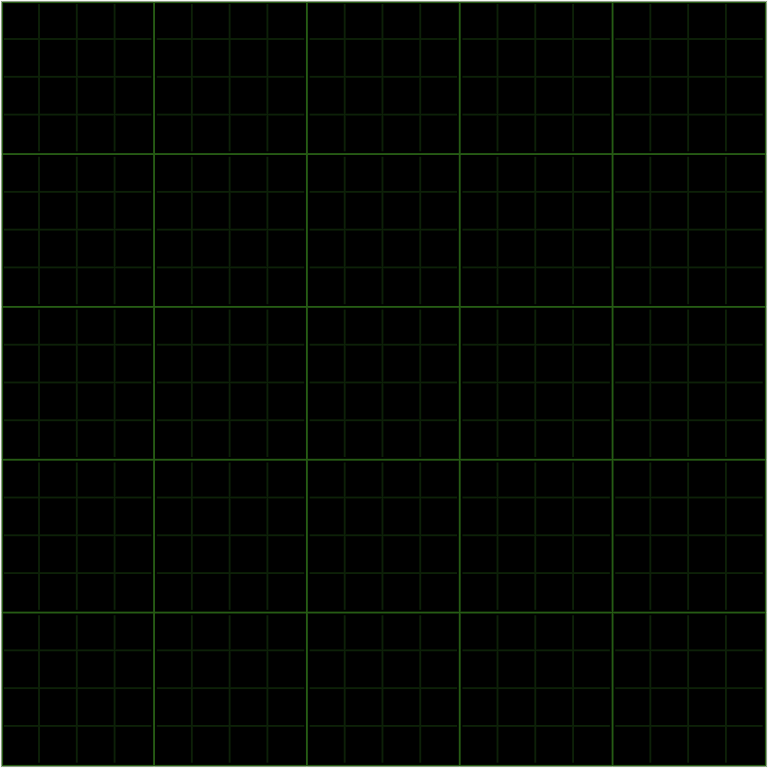
Give the GLSL for this pattern, as a Shadertoy shader.

```glsl
// Draws a dark square grid: five by five cells of green lines, each split four by four by dim lines, in a pale rim.

const float CELLS       = 5.0;     // cells across and down
const float SPLITS      = 4.0;     // parts per cell
const float GRID_START  = 0.0016;  // first cell edge, from the upper left
const float CELL_SIZE   = 0.1990;
const float SPLIT_SIZE  = 0.0492;  // the last part of a cell is a little wider
const float MAJOR_WIDTH = 0.0024;
const float MINOR_WIDTH = 0.0024;
const float GAP_WIDTH   = 0.0070;  // clear band around the cell edges
const float RIM_WIDTH   = 0.0020;
const float FRAME_WIDTH = 0.0020;

const vec3 GROUND_COLOR = vec3(0.0);
const vec3 MINOR_COLOR  = vec3(0.05, 0.13, 0.03);
const vec3 MAJOR_COLOR  = vec3(0.15, 0.36, 0.08);
const vec3 RIM_COLOR    = vec3(0.97, 0.98, 0.96);

// Share of a pixel covered by a band of the given width, at signed offset d from its centre
vec2 bandCover(vec2 d, float width, float pixel) {
    vec2 high = min(d + 0.5 * pixel, vec2(0.5 * width));
    vec2 low  = max(d - 0.5 * pixel, vec2(-0.5 * width));
    return clamp((high - low) / pixel, 0.0, 1.0);
}

float either(vec2 cover) {
    return max(cover.x, cover.y);
}

void mainImage(out vec4 fragColor, in vec2 fragCoord) {
    float pixel = 1.0 / min(iResolution.x, iResolution.y);
    vec2 uv = (fragCoord - 0.5 * iResolution.xy) * pixel + 0.5;
    vec2 p = vec2(uv.x, 1.0 - uv.y);
    vec2 grid = p - GRID_START;

    // Offsets to the nearest cell edge, and to the nearest edge inside the square
    vec2 edge = round(grid / CELL_SIZE);
    vec2 edgeOffset = grid - CELL_SIZE * edge;
    vec2 majorOffset = grid - CELL_SIZE * clamp(edge, 1.0, CELLS - 1.0);

    // Offset to the nearest dividing line within the cell
    vec2 local = mod(grid, CELL_SIZE);
    vec2 split = clamp(round(local / SPLIT_SIZE), 1.0, SPLITS - 1.0);
    vec2 minorOffset = local - SPLIT_SIZE * split;

    float minorLine = either(bandCover(minorOffset, MINOR_WIDTH, pixel));
    float gap = either(bandCover(edgeOffset, GAP_WIDTH, pixel));
    float majorLine = either(bandCover(majorOffset, MAJOR_WIDTH, pixel));

    // Distance inward from the border of the square
    vec2 inset = min(p, 1.0 - p);
    float frame = either(bandCover(inset - RIM_WIDTH - 0.5 * FRAME_WIDTH, FRAME_WIDTH, pixel));
    float rim = either(clamp((RIM_WIDTH - inset) / pixel + 0.5, 0.0, 1.0));

    // Layers from back to front
    vec3 color = mix(GROUND_COLOR, MINOR_COLOR, minorLine * (1.0 - gap));
    color = mix(color, MAJOR_COLOR, max(majorLine, frame));
    color = mix(color, RIM_COLOR, rim);
    fragColor = vec4(color, 1.0);
}
```
